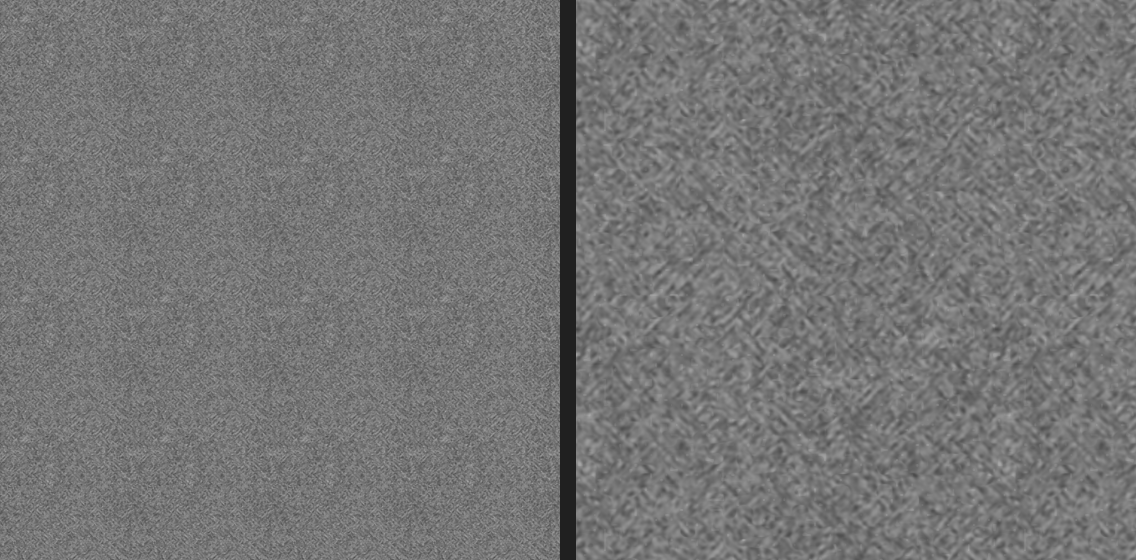
Left: the whole. Right: its middle third, enlarged.
Write a WebGL 1 fragment shader that draws this texture.

```glsl
precision highp float;

uniform vec2 u_resolution;

#define TILES 4.0
#define BASE_GREY 0.464
#define THREAD_CONTRAST 0.165
#define TWILL_CONTRAST 0.026
#define GRAIN_CONTRAST 0.115
#define MOTTLE_CONTRAST 0.04
#define FLECK_DEPTH 0.035
#define SPECK_GAIN 0.06
#define THREAD_CELLS vec2(74.0, 46.0)
#define TWILL_LINES 32.0
#define GRAIN_CELLS vec2(94.0, 102.0)

const float TAU = 6.28319;

float hash(vec2 p) {
  vec3 q = fract(vec3(p.xyx) * 0.1031);
  q += dot(q, q.yzx + 33.33);
  return fract((q.x + q.y) * q.z);
}

// Value noise from -0.5 to 0.5 that wraps after a whole number of cells
float wrapNoise(vec2 p, vec2 cells, float seed) {
  p *= cells;
  vec2 cell = floor(p);
  vec2 f = p - cell;
  f = f * f * (3.0 - 2.0 * f);
  vec2 lo = mod(cell, cells) + seed;
  vec2 hi = mod(cell + 1.0, cells) + seed;
  float bottom = mix(hash(lo), hash(vec2(hi.x, lo.y)), f.x);
  float top = mix(hash(vec2(lo.x, hi.y)), hash(hi), f.x);
  return mix(bottom, top, f.y) - 0.5;
}

// Short threads and loose twill lines that lean left or right in small patches
float weave(vec2 p) {
  vec2 diagonal = vec2(p.x + p.y, p.x - p.y);
  float falling = wrapNoise(diagonal, THREAD_CELLS, 11.0);
  float rising = wrapNoise(diagonal.yx, THREAD_CELLS, 137.0);
  float lean = wrapNoise(p, vec2(30.0, 40.0), 251.0);
  float side = smoothstep(-0.1, 0.1, lean);
  float drift = 4.0 * wrapNoise(p, vec2(20.0, 22.0), 827.0);
  vec2 lines = cos(TAU * TWILL_LINES * diagonal + drift);
  return THREAD_CONTRAST * mix(falling, rising, side)
       + TWILL_CONTRAST * mix(lines.x, lines.y, side);
}

// Soft cloudy patches in three sizes
float mottle(vec2 p) {
  float sum = 0.0;
  float weight = 0.5;
  vec2 cells = vec2(6.0, 7.0);
  for (int i = 0; i < 3; i++) {
    sum += weight * wrapNoise(p, cells, 311.0 + 53.0 * float(i));
    cells *= 2.0;
    weight *= 0.8;
  }
  return sum;
}

void main() {
  vec2 p = gl_FragCoord.xy / u_resolution * TILES;

  // Woven surface over uneven wear
  float grey = BASE_GREY + weave(p);
  grey += GRAIN_CONTRAST * wrapNoise(p, GRAIN_CELLS, 503.0);
  grey += MOTTLE_CONTRAST * mottle(p);

  // Sparse dark flecks, wider than tall, and small bright fibre ends
  float fleck = wrapNoise(p, vec2(38.0, 60.0), 613.0);
  float speck = wrapNoise(p, vec2(82.0, 84.0), 719.0);
  grey -= FLECK_DEPTH * smoothstep(0.30, 0.46, fleck);
  grey += SPECK_GAIN * smoothstep(0.30, 0.48, speck);

  gl_FragColor = vec4(vec3(grey), 1.0);
}
```
